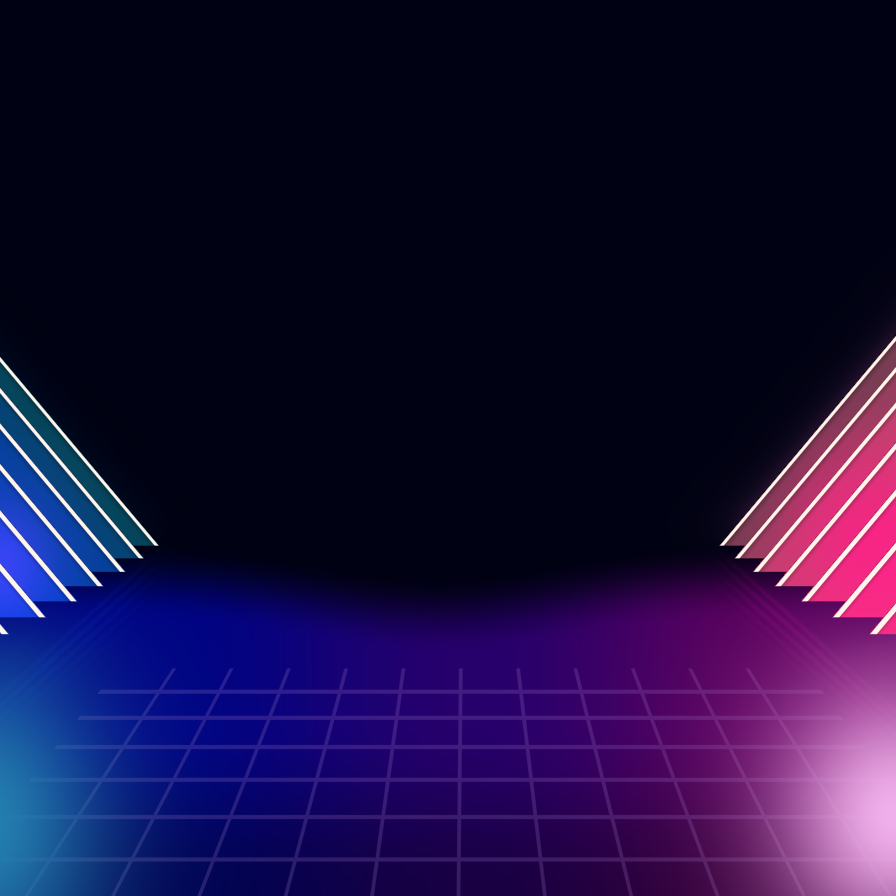
This background is drawn by a WebGL 2 fragment shader. Its source:

```glsl
#version 300 es
precision highp float;

uniform vec2 u_resolution;
out vec4 outColor;

const vec3 NIGHT = vec3(0.0, 0.005, 0.07);
const vec3 GRID_LILAC = vec3(0.62, 0.45, 0.78);
const vec3 TUBE_WHITE = vec3(1.0, 0.96, 0.92);
const float AXIS = 0.4902;     // mirror axis of the two walls
const float SLOPE = 1.19;      // steepness of the tubes
const float GROWTH = 1.145;    // spacing ratio between panels
const float TOP = 0.397;       // height of the first tube at the left edge
const float SPREAD = 0.238;

float glow(vec2 p, vec2 center, vec2 radius) {
    vec2 q = (p - center) / radius;
    return exp(-dot(q, q));
}

float band(float dist, float halfWidth, float aa) {
    return 1.0 - smoothstep(halfWidth - aa, halfWidth + aa, dist);
}

vec3 threeStops(vec3 a, vec3 b, vec3 c, float t) {
    return mix(mix(a, b, smoothstep(0.0, 0.5, t)), c, smoothstep(0.5, 1.0, t));
}

// Lit floor that fades into the night at a sagging horizon
vec3 floorColor(vec2 p) {
    vec3 tint = threeStops(vec3(0.0, 0.01, 0.51), vec3(0.15, 0.0, 0.42),
                           vec3(0.33, 0.0, 0.36), (p.x - 0.2) / 0.65);
    tint *= mix(1.0, 0.62, smoothstep(0.8, 1.0, p.y));
    float sag = (p.x - AXIS) / 0.2;
    float horizon = 0.6 + 0.04 * exp(-sag * sag);
    return mix(NIGHT, tint, smoothstep(horizon, horizon + 0.09, p.y));
}

// Perspective grid, returned as coverage
float gridMask(vec2 p, float aa) {
    float depth = max(p.y - 0.246, 0.01);
    float spacing = 0.1279 * depth;
    float column = (p.x - 0.5143 + 0.0103 * (p.y - 0.746)) / spacing;
    float row = (1.901 - 1.0 / depth) / 0.0998;
    float nearestColumn = clamp(round(column), -5.0, 5.0);
    float nearestRow = max(round(row), 0.0);
    float vertical = band(abs(column - nearestColumn) * spacing, 0.0021, aa);
    vertical *= smoothstep(0.745, 0.747, p.y);
    float horizontal = band(abs(row - nearestRow) * 0.0998 * depth * depth, 0.0023, aa);
    horizontal *= band(abs(column) * spacing, 6.0 * spacing, aa);
    return max(vertical, horizontal);
}

vec3 panelColor(float index, vec2 p, bool isRight) {
    float t = index / 5.0;
    if (isRight) {
        vec3 rose = threeStops(vec3(0.46, 0.24, 0.32), vec3(0.76, 0.27, 0.43),
                               vec3(0.95, 0.2, 0.52), t);
        return mix(rose, vec3(1.0, 0.12, 0.53), 0.75 * glow(p, vec2(0.97, 0.6), vec2(0.09, 0.1)));
    }
    vec3 blue = threeStops(vec3(0.02, 0.27, 0.36), vec3(0.02, 0.25, 0.63),
                           vec3(0.0, 0.26, 0.84), t);
    return mix(blue, vec3(0.27, 0.27, 1.0), 0.8 * glow(p, vec2(0.0, 0.63), vec2(0.06, 0.07)));
}

// Stepped panels, each with a bright tube on its upper edge
vec3 addWall(vec3 color, vec2 p, float aa) {
    bool isRight = p.x > AXIS;
    float side = isRight ? 2.0 * AXIS - p.x : p.x;
    float offset = p.y - SLOPE * side - TOP;
    float above = max(-offset, 0.0);
    float lit = 1.0 - smoothstep(0.56, 0.62, p.y);
    vec3 haze = isRight ? vec3(0.13, 0.06, 0.1) : vec3(0.0, 0.03, 0.05);
    color += haze * exp(-above / 0.025) * lit * step(offset, 0.0);
    if (offset < 0.0) return color;

    float index = floor(log2(1.0 + offset / SPREAD) / log2(GROWTH));
    float start = SPREAD * (pow(GROWTH, index) - 1.0);
    float dist = (offset - start) / sqrt(1.0 + SLOPE * SLOPE);
    float bottom = 0.609 + 0.0137 * index + 0.00046 * index * index;
    float inside = 1.0 - smoothstep(bottom - aa, bottom + aa, p.y);
    inside *= 1.0 - step(6.5, index);

    float halfWidth = 0.0017 + 0.0002 * index;
    vec3 panel = panelColor(index, p, isRight);
    panel *= 0.72 + 0.28 * smoothstep(halfWidth, 0.012, dist);
    float tube = band(abs(dist - halfWidth - aa), halfWidth, aa);
    panel = mix(panel, TUBE_WHITE, tube);
    return mix(color, panel, inside * smoothstep(0.0, aa, offset));
}

// Faint streaks cast on the floor by the tubes
float streaks(vec2 p) {
    float side = p.x > AXIS ? 2.0 * AXIS - p.x : p.x;
    float across = p.y + 0.9 * side;
    float fade = smoothstep(0.765, 0.78, across) * (1.0 - smoothstep(0.78, 0.85, across));
    return fade * (0.5 + 0.5 * sin(across * 480.0)) * (1.0 - smoothstep(0.12, 0.2, side));
}

void main() {
    vec2 p = gl_FragCoord.xy / u_resolution;
    p.y = 1.0 - p.y;   // measure downward from the top edge
    float aa = 0.75 / min(u_resolution.x, u_resolution.y);

    vec3 color = floorColor(p);
    color += streaks(p) * mix(vec3(0.0, 0.03, 0.06), vec3(0.09, 0.01, 0.05), step(AXIS, p.x));
    color = mix(color, GRID_LILAC, 0.24 * gridMask(p, aa));

    // Corner lights
    float ground = smoothstep(0.62, 0.74, p.y);
    color = mix(color, vec3(0.14, 0.5, 0.69), ground * glow(p, vec2(-0.02, 0.92), vec2(0.14, 0.19)));
    color = mix(color, vec3(0.6, 0.13, 0.5), 0.6 * ground * glow(p, vec2(1.02, 0.85), vec2(0.18, 0.2)));
    color = mix(color, vec3(0.94, 0.69, 0.92), ground * glow(p, vec2(1.0, 0.91), vec2(0.125, 0.14)));

    outColor = vec4(clamp(addWall(color, p, aa), 0.0, 1.0), 1.0);
}
```
